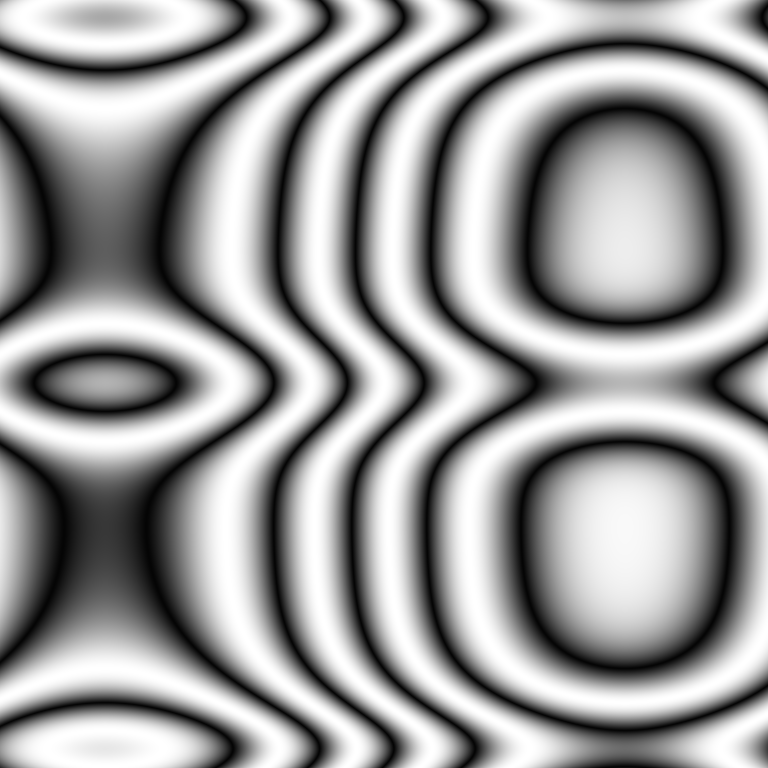
Give the GLSL for this background, as a three.js fragment shader.

```glsl
// Monochrome interference bands: a smooth height field is folded by |sin|.
// The field is a broad cosine wave across, cut by three soft horizontal
// valleys that bend the bands into tips, ovals and saddles.

#define PI 3.14159265
#define WAVE_LOW_X 0.137     // x of the wave's lowest point
#define WAVE_HALF 0.677      // distance from low point to crest
#define WAVE_HEIGHT 2.25     // wave amplitude, in bands
#define VALLEY_Y 0.501       // y of the central valley
#define VALLEY_STEP 0.476    // spacing of the valleys
#define OUTER_DEPTH 1.63     // depth of top and bottom valleys, in bands
#define OUTER_WIDTH 0.055
#define INNER_DEPTH 0.93     // depth of the central valley, in bands
#define INNER_WIDTH 0.054
#define LINE_SOFTNESS 0.02   // rounding of the dark line cores

varying vec2 vUv;

// Bell with exponential tails.
float sechBell(float d, float width) {
  float a = abs(d) / width;
  return 2.0 / (exp(a) + exp(-a));
}

// Bell with short tails.
float gaussBell(float d, float width) {
  float a = d / width;
  return exp(-0.5 * a * a);
}

// Height in bands: each whole number is a dark line.
float bandHeight(vec2 p) {
  float wave = -cos(PI * (p.x - WAVE_LOW_X) / WAVE_HALF);
  float height = 3.245 - 0.14 * p.y + WAVE_HEIGHT * wave;

  // The central valley deepens toward the wave's extremes.
  float fromCenter = p.y - VALLEY_Y;
  float innerDepth = INNER_DEPTH + 0.24 * wave * wave;
  height -= innerDepth * gaussBell(fromCenter, INNER_WIDTH);

  // The outer valleys mirror each other about the center.
  float fromOuter = abs(fromCenter) - VALLEY_STEP;
  return height - OUTER_DEPTH * sechBell(fromOuter, OUTER_WIDTH);
}

void main() {
  float ripple = sin(PI * bandHeight(vUv));
  float brightness = sqrt(ripple * ripple + LINE_SOFTNESS * LINE_SOFTNESS);
  gl_FragColor = vec4(vec3(min(brightness, 1.0)), 1.0);
}
```
